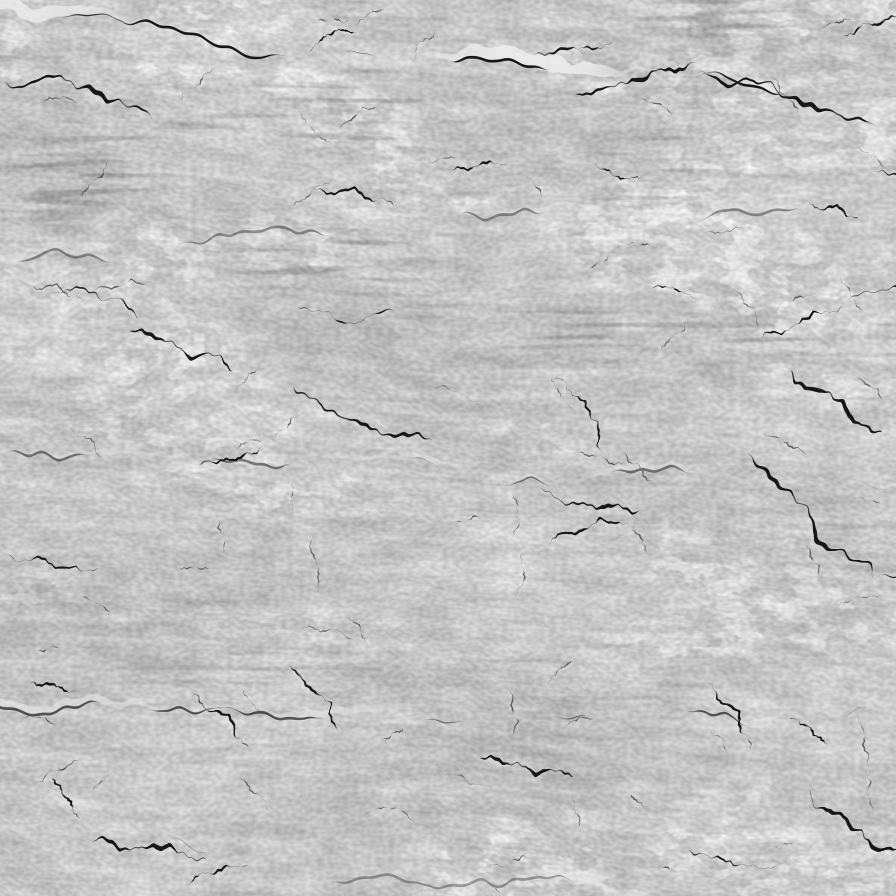
Give the GLSL for this texture, as a WebGL 2 fragment shader.

```glsl
#version 300 es
precision highp float;
// Weathered pale grey stone: stretched gradient noise gives the bedding grain,
// chalky speckle and dark streaks; scattered bowed cracks with pale lips and
// a few long, ragged, nearly level ridges lie on top.

uniform vec2 u_resolution;
out vec4 fragColor;

const float BASE_TONE = 0.772;
const float CRACK_TONE = 0.09;
const float PALE_TONE = 0.93;
const float CLOUD_GAIN = 0.13;
const float MOTTLE_GAIN = 0.14;
const float BEDDING_GAIN = 0.13;
const float GRAIN_GAIN = 0.10;
const float CHALK_GAIN = 0.085;
const float STREAK_GAIN = 0.13;
const float BEDDING_TILT = 0.05;
const int RIDGE_COUNT = 5;
const uint HASH_MUL = 1664525u;
const uint HASH_ADD = 1013904223u;

vec2 hash2(vec2 cell) {
  uvec2 v = uvec2(ivec2(cell)) * HASH_MUL + HASH_ADD;
  v.x += v.y * HASH_MUL;
  v.y += v.x * HASH_MUL;
  v ^= v >> 16u;
  v.x += v.y * HASH_MUL;
  v.y += v.x * HASH_MUL;
  v ^= v >> 16u;
  return vec2(v >> 16u) / 65535.0;
}

float corner(vec2 cell, vec2 offset) {
  float a = 6.2832 * hash2(cell).x;
  return dot(vec2(cos(a), sin(a)), offset);
}

float gradientNoise(vec2 p) {
  vec2 i = floor(p), f = p - i;
  vec2 u = f * f * f * (f * (f * 6.0 - 15.0) + 10.0);
  vec2 e = vec2(1.0, 0.0);
  return mix(mix(corner(i, f), corner(i + e, f - e), u.x),
             mix(corner(i + e.yx, f - e.yx), corner(i + e.xx, f - e.xx), u.x), u.y);
}

float fbm(vec2 p) {
  float sum = 0.0, amp = 0.5;
  for (int i = 0; i < 4; i++) {
    sum += amp * gradientNoise(p);
    p = p * 2.03 + vec2(17.3, 9.1);
    amp *= 0.5;
  }
  return sum;
}

// Smoothed coverage of a line of half width w at distance d.
float lineCover(float d, float w, float px) {
  return (1.0 - smoothstep(-0.6 * px, 0.8 * px, d - w)) * min(1.0, 1.5 * w / px);
}

// One crack per chosen grid cell; returns (dark gap, pale lip).
vec2 cracks(vec2 p, float cells, float density, float halfLen, float halfWidth,
            float spread, float seed, float px) {
  vec2 result = vec2(0.0), home = floor(p * cells);
  for (int k = 0; k < 9; k++) {
    vec2 cell = home + vec2(k % 3, k / 3) - 1.0;
    vec2 pick = hash2(cell + seed), shape = hash2(cell + seed + 531.0);
    if (pick.x > density) continue;
    vec2 centre = (cell + 0.15 + 0.7 * hash2(cell + seed + 977.0)) / cells;
    float level = smoothstep(0.45, 0.7, centre.y);
    float angle = mix(-0.5, -0.08, level) + (pick.y - 0.5) * spread * mix(1.0, 0.7, level);
    float len = halfLen * mix(0.55, 1.15, shape.x);
    vec2 d = p - centre;
    vec2 q = vec2(cos(angle) * d.x + sin(angle) * d.y, cos(angle) * d.y - sin(angle) * d.x);
    float t = q.x / len;
    if (abs(t) > 1.0 || abs(q.y) > len) continue;
    // Bowed path with broad and jagged wander, opening unevenly along its length.
    float id = 37.7 * shape.y + 0.37;
    float taper = 1.0 - t * t;
    float path = (shape.y - 0.4) * 0.5 * taper + 0.28 * gradientNoise(vec2(t * 1.8, id))
               + 0.09 * gradientNoise(vec2(t * 7.0, id + 5.0));
    float open = smoothstep(-0.25, 0.35, gradientNoise(vec2(t * 2.3, id + 11.0)));
    float w = halfWidth * sqrt(taper) * (0.2 + 0.8 * open);
    float s = q.y - path * len;
    float lip = (s + 2.0 * w + px) / (1.5 * w + 0.6 * px);
    result = max(result, vec2(lineCover(abs(s), w, px),
                              0.4 * taper * open * exp(-lip * lip)));
  }
  return result;
}

// Long broken seams: chalky ragged body with a dark undercut in places.
vec2 ridges(vec2 p, float px) {
  vec2 result = vec2(0.0);
  for (int i = 0; i < RIDGE_COUNT; i++) {
    float n = float(i), id = n * 7.31 + 0.4;
    float strength = 1.0 / (1.0 + 0.45 * n);
    float slope = (hash2(vec2(n, 71.0)).x - 0.6) * 0.16;
    float path = fract(0.94 + 0.27 * n) + slope * (p.x - 0.5)
               + 0.06 * fbm(vec2(p.x * 4.0, id)) + 0.012 * gradientNoise(vec2(p.x * 38.0, id));
    float s = p.y - path;
    if (abs(s) > 0.04) continue;
    float swell = smoothstep(-0.25, 0.45, gradientNoise(vec2(p.x * 5.0, id + 3.0)));
    float w = 0.0075 * strength * swell + 0.0006;
    float ragged = abs(s) + 0.012 * swell * fbm(p * vec2(35.0, 75.0));
    float gap = smoothstep(0.02, 0.3, gradientNoise(vec2(p.x * 9.0, id + 8.0)));
    float body = lineCover(ragged, w, 1.5 * px) * (0.3 + 0.6 * swell) * strength;
    result = max(result, vec2(lineCover(abs(s + w), 0.0014 * gap, px) * strength, body));
  }
  return result;
}

void main() {
  vec2 p = gl_FragCoord.xy / u_resolution.y;
  float px = 1.0 / u_resolution.y;
  vec2 bed = vec2(p.x, p.y + BEDDING_TILT * p.x + 0.02 * gradientNoise(p * 3.0));
  float upper = smoothstep(0.4, 0.75, p.y);

  // Stone body: clouds, mottling, bedding and fine grain.
  float tone = BASE_TONE + CLOUD_GAIN * fbm(bed * vec2(3.0, 6.0) + 4.7);
  tone += MOTTLE_GAIN * fbm(bed * vec2(22.0, 40.0));
  tone += BEDDING_GAIN * fbm(bed * vec2(8.0, 85.0) + 31.0);
  tone += GRAIN_GAIN * gradientNoise(bed * vec2(150.0, 230.0));

  // Chalky speckled patches, denser in the upper half.
  float patchMask = smoothstep(-0.02, 0.2, fbm(bed * vec2(3.0, 7.0) + 60.0) + 0.1 * upper - 0.04);
  float speckle = smoothstep(-0.02, 0.1, fbm(bed * vec2(26.0, 46.0) + 90.0));
  tone += CHALK_GAIN * patchMask * speckle;

  // Dark level streaks gathered in clusters.
  float cluster = smoothstep(0.0, 0.3, gradientNoise(p * vec2(3.0, 6.0) + 13.0) + 0.12 * upper);
  float streak = smoothstep(0.05, 0.45, gradientNoise(p * vec2(7.0, 120.0) + 43.0));
  tone -= STREAK_GAIN * cluster * streak * (0.35 + 0.65 * upper);

  // Seams and cracks of three sizes.
  vec2 marks = ridges(p, px);
  marks = max(marks, cracks(p, 4.0, 0.55, 0.095, 0.0026, 0.9, 11.0, px));
  marks = max(marks, cracks(p, 7.0, 0.45, 0.048, 0.0014, 1.6, 203.0, px));
  marks = max(marks, 0.6 * cracks(p, 13.0, 0.4, 0.032, 0.0008, 2.6, 407.0, px));
  tone = mix(tone, PALE_TONE, marks.y);
  tone = mix(tone, CRACK_TONE, marks.x);
  fragColor = vec4(vec3(clamp(tone, 0.0, 1.0)), 1.0);
}
```
